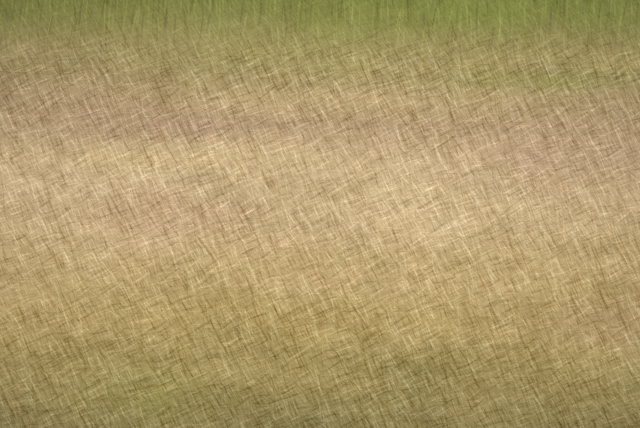
This texture is drawn by a Shadertoy shader. Its source:

```glsl
// A windswept meadow: a vertical colour ramp from dry straw to green, tinted by
// soft patches, then covered by layers of cellular blades. Each cell holds one
// thin tapered stroke; layered sines mottle the tone between them.

const float STEM_LEAN = -0.48;    // radians from vertical, positive to the right
const float WISP_LEAN = 1.12;
const float GREEN_LEAN = 0.06;
const float STEM_CONTRAST = 0.075;
const float WISP_CONTRAST = 0.070;
const float FUZZ_CONTRAST = 0.070;
const float GREEN_CONTRAST = 0.050;
const float MOTTLE = 0.028;
const float VIGNETTE = 0.15;
const vec3 MAUVE = vec3(0.67, 0.53, 0.45);
const vec3 STRAW = vec3(0.82, 0.72, 0.51);
const vec3 LEAF = vec3(0.53, 0.57, 0.27);
const vec3 SHADE = vec3(0.43, 0.41, 0.25);

// Field colours at even steps from the bottom to the top
const vec3 RAMP[9] = vec3[9](
    vec3(0.59, 0.53, 0.34), vec3(0.65, 0.58, 0.37), vec3(0.71, 0.62, 0.41),
    vec3(0.75, 0.65, 0.46), vec3(0.78, 0.68, 0.51), vec3(0.78, 0.68, 0.52),
    vec3(0.70, 0.61, 0.45), vec3(0.64, 0.59, 0.38), vec3(0.53, 0.54, 0.29));

vec3 fieldColor(float y) {
    float t = clamp(y, 0.0, 0.999) * 8.0;
    int i = int(t);
    return mix(RAMP[i], RAMP[i + 1], smoothstep(0.0, 1.0, fract(t)));
}

vec3 hash3(vec2 p) {
    vec3 q = fract(vec3(p.xyx) * vec3(0.1031, 0.1030, 0.0973));
    q += dot(q, q.yxz + 33.33);
    return fract((q.xxy + q.yzz) * q.zyx);
}

// Layered sines, each octave rotated and warped by the last
float waves(vec2 p) {
    float sum = 0.0, amp = 0.5;
    for (int i = 0; i < 5; i++) {
        p = mat2(0.8, 0.6, -0.6, 0.8) * p * 1.7 + 1.3;
        p += 0.6 * sin(p.yx * 0.9);
        sum += amp * sin(p.x) * sin(p.y);
        amp *= 0.72;
    }
    return sum;
}

float patchAt(vec2 p, vec2 center, vec2 size) {
    vec2 d = (p - center) / size;
    return exp(-dot(d, d));
}

// Signed tone of strokes, one per cell; size is the cell width and length
float blades(vec2 p, vec2 size, float lean, float seed) {
    vec2 along = vec2(sin(lean), cos(lean));
    vec2 q = vec2(dot(p, vec2(along.y, -along.x)), dot(p, along));
    vec2 cell = floor(q / size);
    float soft = 0.6 / iResolution.y;
    float tone = 0.0;
    for (int j = -1; j <= 1; j++)
    for (int i = -2; i <= 2; i++) {
        vec2 id = cell + vec2(i, j);
        vec3 h = hash3(id + seed * 17.0 + 400.0);
        vec2 d = q - (id + vec2(h.x, 0.2 + 0.6 * h.y)) * size;
        float t = d.y / size.y;
        float side = abs(d.x - (h.z - 0.5) * size.x * t * (2.2 + t));
        float width = size.x * (0.16 + 0.14 * h.y);
        float body = 1.0 - smoothstep(width - soft, width + soft, side);
        float ends = 1.0 - smoothstep(0.2, 0.75, abs(t));
        tone += body * ends * (fract(h.z * 7.3 + h.x) * 2.0 - 1.0);
    }
    return tone;
}

void mainImage(out vec4 fragColor, in vec2 fragCoord) {
    vec2 uv = fragCoord / iResolution.xy;
    vec2 p = vec2(uv.x * 1.5, uv.y);
    float broad = waves(p * vec2(2.2, 5.0));
    float medium = waves(p * vec2(8.0, 17.0) + 4.0);
    vec3 color = fieldColor(uv.y + 0.025 * broad + 0.015 * medium);

    // Mauve seed heads, pale straw bands, green tufts and shaded ground
    float ragged = clamp(0.85 + 0.5 * medium + 0.2 * broad, 0.0, 1.4);
    float mauve = 0.45 * patchAt(p, vec2(0.34, 0.71), vec2(0.24, 0.045))
                + 0.30 * patchAt(p, vec2(0.82, 0.70), vec2(0.28, 0.04))
                + 0.40 * patchAt(p, vec2(1.34, 0.64), vec2(0.24, 0.08))
                + 0.25 * patchAt(p, vec2(0.42, 0.50), vec2(0.25, 0.07))
                + 0.30 * patchAt(p, vec2(0.05, 0.83), vec2(0.25, 0.09))
                + 0.25 * patchAt(p, vec2(1.45, 0.25), vec2(0.20, 0.06));
    float straw = 0.45 * patchAt(p, vec2(0.38, 0.635), vec2(0.30, 0.03))
                + 0.35 * patchAt(p, vec2(0.90, 0.76), vec2(0.40, 0.025))
                + 0.30 * patchAt(p, vec2(1.20, 0.86), vec2(0.35, 0.025));
    float leaf = 0.45 * patchAt(p, vec2(1.12, 0.97), vec2(0.40, 0.06))
               + 0.35 * patchAt(p, vec2(1.30, 0.81), vec2(0.20, 0.025))
               + 0.28 * patchAt(p, vec2(0.34, 0.07), vec2(0.14, 0.06));
    float shade = 0.30 * patchAt(p, vec2(0.98, 0.13), vec2(0.13, 0.05))
                + 0.30 * patchAt(p, vec2(0.72, 0.01), vec2(0.16, 0.04));
    color = mix(mix(color, MAUVE, mauve * ragged), STRAW, straw * ragged);
    color = mix(mix(color, LEAF, leaf * ragged), SHADE, shade * ragged);
    color += MOTTLE * (0.6 * broad + medium) * vec3(1.0, 0.9, 0.8);

    // Thin crossing blades; the far green grass stands upright
    float far = smoothstep(0.82, 0.97, uv.y);
    float stems = blades(p, vec2(0.0085, 0.060), STEM_LEAN, 1.0)
                + 0.8 * blades(p, vec2(0.0060, 0.038), STEM_LEAN + 0.2, 2.0);
    float wisps = blades(p, vec2(0.0080, 0.042), WISP_LEAN, 3.0)
                + 0.8 * blades(p, vec2(0.0060, 0.030), WISP_LEAN + 0.25, 4.0);
    float upright = blades(p, vec2(0.0085, 0.055), GREEN_LEAN, 5.0);
    float fuzz = blades(p, vec2(0.0048, 0.018), STEM_LEAN - 0.2, 6.0);
    float calm = mix(1.0, 0.3, far);
    color += STEM_CONTRAST * stems * calm * vec3(0.85, 0.95, 1.0);
    color += WISP_CONTRAST * wisps * calm * vec3(1.0, 0.95, 0.9);
    color += FUZZ_CONTRAST * fuzz * mix(1.0, 0.6, far) * vec3(1.0, 0.95, 0.85);
    color += GREEN_CONTRAST * upright * (0.3 + far) * vec3(0.9, 1.0, 0.6);

    // Darkened corners
    vec2 edge = uv * 2.0 - 1.0;
    color *= 1.01 - VIGNETTE * pow(dot(edge, edge) * 0.5, 1.5);
    fragColor = vec4(clamp(color, 0.0, 1.0), 1.0);
}
```
